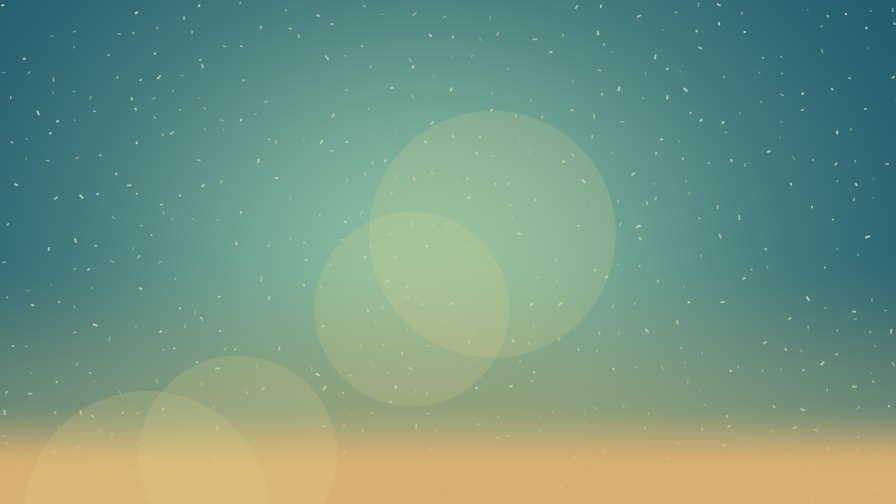
Write a Shadertoy shader that draws this background.

```glsl
// Speckled teal dusk sky fading into warm sand, with four translucent discs.
#define DEEP_TEAL vec3(0.10, 0.33, 0.41)
#define MINT vec3(0.54, 0.74, 0.63)
#define OLIVE_HAZE vec3(0.59, 0.63, 0.47)
#define SAND vec3(0.85, 0.69, 0.45)
#define DISC_TINT vec3(0.88, 0.83, 0.55)
#define FLECK_TINT vec3(0.78, 0.84, 0.66)
#define DISC_OPACITY 0.18
#define FLECK_ROWS 24.0
#define FLECK_SHARE 0.55

// Center and radius of each disc, in canvas heights
const vec3 DISCS[4] = vec3[4](
    vec3(0.977, 0.535, 0.245), vec3(0.817, 0.387, 0.193),
    vec3(0.472, 0.097, 0.197), vec3(0.292, -0.019, 0.243));

vec3 hash32(vec2 p) {
    vec3 q = fract(vec3(p.xyx) * vec3(0.1031, 0.1030, 0.0973));
    q += dot(q, q.yxz + 33.33);
    return fract((q.xxy + q.yzz) * q.zyx);
}

vec3 backdrop(vec2 p) {
    // Soft elliptical glow in the sky
    vec2 spread = (p - vec2(0.85, 0.48)) / vec2(0.72, 0.60);
    float glow = exp(-dot(spread, spread));
    vec3 color = mix(DEEP_TEAL, MINT, glow);

    // Olive haze above the ground
    float haze = 1.0 - smoothstep(0.13, 0.52, p.y);
    color = mix(color, OLIVE_HAZE, haze * mix(0.55, 0.95, glow));

    // Blurred sand band
    float ground = 1.0 - smoothstep(0.065, 0.205, p.y);
    return mix(color, SAND, ground);
}

// Small, randomly turned flecks, one candidate per grid cell
float flecks(vec2 p, float pixel) {
    vec2 cell = floor(p * FLECK_ROWS);
    vec3 place = hash32(cell + 7.0);
    vec3 look = hash32(cell + 91.0);
    vec2 center = (cell + 0.12 + 0.76 * place.xy) / FLECK_ROWS;
    float angle = 6.2832 * look.x;
    vec2 axis = vec2(cos(angle), sin(angle));
    vec2 offset = p - center;
    float halfLength = mix(0.0006, 0.0034, look.y * look.y);
    float along = clamp(dot(offset, axis), -halfLength, halfLength);
    float dist = length(offset - along * axis) - mix(0.0009, 0.0018, look.z);
    float shape = 1.0 - smoothstep(-0.5 * pixel, 0.8 * pixel, dist);
    return shape * step(place.z, FLECK_SHARE) * mix(0.35, 0.85, look.z);
}

void mainImage(out vec4 fragColor, in vec2 fragCoord) {
    float pixel = 1.0 / iResolution.y;
    vec2 p = fragCoord * pixel;
    vec3 color = backdrop(p);

    // Overlapping translucent discs
    for (int i = 0; i < 4; i++) {
        float dist = length(p - DISCS[i].xy) - DISCS[i].z;
        float cover = 1.0 - smoothstep(-pixel, pixel, dist);
        color = mix(color, DISC_TINT, DISC_OPACITY * cover);
    }

    // Flecks fade over the sand
    float visible = mix(0.35, 1.0, smoothstep(0.05, 0.25, p.y));
    color = mix(color, FLECK_TINT, flecks(p, pixel) * visible);
    fragColor = vec4(color, 1.0);
}
```
